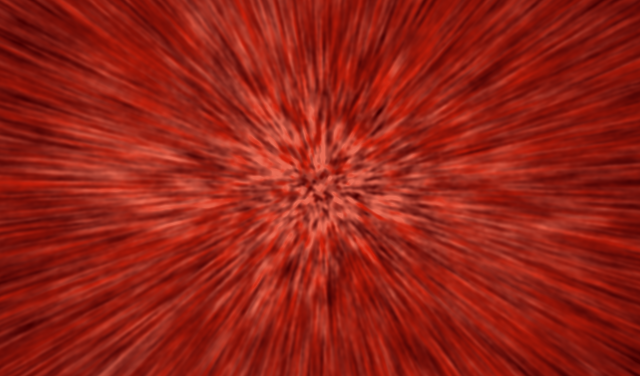
Give the GLSL for this background, as a WebGL 2 fragment shader.

```glsl
#version 300 es
precision highp float;

uniform vec2 u_resolution;
out vec4 outColor;

const int SAMPLES = 48;
const float ZOOM = 0.22;      // streak length as a share of the radius
const float FINE = 98.0;      // grains per canvas height
const float COARSE = 24.0;    // blotches per canvas height

const vec3 DARK = vec3(0.34, 0.025, 0.02);
const vec3 RED = vec3(0.76, 0.115, 0.04);
const vec3 PINK = vec3(0.86, 0.38, 0.30);

// Integer hash giving two independent values per cell
vec2 hash2(ivec2 cell) {
    uvec2 v = uvec2(cell + 4096) * 1664525u + 1013904223u;
    v.x += v.y * 1664525u;
    v.y += v.x * 1664525u;
    v ^= v >> 16u;
    v.x += v.y * 1664525u;
    v.y += v.x * 1664525u;
    v ^= v >> 16u;
    return vec2(v & 65535u) / 65535.0;
}

// Two-channel value noise
vec2 noise2(vec2 p) {
    ivec2 cell = ivec2(floor(p));
    vec2 f = fract(p);
    f = f * f * (3.0 - 2.0 * f);
    vec2 low = mix(hash2(cell), hash2(cell + ivec2(1, 0)), f.x);
    vec2 high = mix(hash2(cell + ivec2(0, 1)), hash2(cell + ivec2(1, 1)), f.x);
    return mix(low, high, f.y);
}

vec2 rotate(vec2 p, float angle) {
    float c = cos(angle), s = sin(angle);
    return vec2(c * p.x - s * p.y, s * p.x + c * p.y);
}

// Noise averaged along the ray from the centre, centred on zero
vec2 zoomBlur(vec2 p, float frequency, vec2 offset) {
    vec2 sum = vec2(0.0);
    for (int i = 0; i < SAMPLES; i++) {
        float t = (float(i) + 0.5) / float(SAMPLES) - 0.5;
        sum += noise2(p * (1.0 + ZOOM * t) * frequency + offset) - 0.5;
    }
    // Restore most of the contrast that averaging removes
    float cells = length(p) * ZOOM * frequency;
    return sum / float(SAMPLES) * sqrt(1.0 + 0.6 * cells);
}

float glow(vec2 p, vec2 centre, vec2 size) {
    vec2 d = (p - centre) / size;
    return exp(-dot(d, d));
}

void main() {
    vec2 p = (gl_FragCoord.xy - 0.5 * u_resolution) / u_resolution.y;
    p -= vec2(0.003, 0.002);
    float radius = length(p);

    // Radial grain: x drives brightness, y drives paleness
    vec2 grain = zoomBlur(rotate(p, 0.55), FINE, vec2(37.3, 81.7));
    vec2 blotch = zoomBlur(rotate(p, 1.1), COARSE, vec2(11.6, 5.2));

    // Broad light and shade
    float core = glow(p, vec2(0.0), vec2(0.23, 0.21));
    float haze = glow(p, vec2(-0.5, 0.05), vec2(0.3, 0.16))
               + glow(p, vec2(0.52, -0.13), vec2(0.28, 0.15))
               + 0.6 * glow(p, vec2(-0.2, 0.4), vec2(0.14, 0.2))
               + 0.5 * glow(p, vec2(-0.55, -0.46), vec2(0.16, 0.1));
    float gloom = glow(p, vec2(0.12, -0.2), vec2(0.07, 0.09))
                + glow(p, vec2(0.08, 0.22), vec2(0.05, 0.09))
                + glow(p, vec2(0.26, 0.42), vec2(0.14, 0.14))
                + 0.7 * glow(p, vec2(0.24, -0.38), vec2(0.16, 0.14));
    float shade = smoothstep(0.42, 1.0, radius);
    float contrast = mix(1.0, 0.64, smoothstep(0.05, 0.5, radius));

    float tone = 0.59 + 0.22 * core + 0.12 * haze - 0.11 * gloom - 0.27 * shade
               + contrast * (1.12 * grain.x + 0.46 * blotch.x);
    float pale = 0.27 + 0.58 * core + 0.32 * haze - 0.15 * gloom - 0.06 * shade
               + contrast * (1.25 * grain.y + 0.75 * blotch.y);

    vec3 bright = mix(RED, PINK, smoothstep(-0.15, 1.1, pale));
    vec3 color = mix(DARK, bright, clamp(tone, -0.15, 1.1));
    outColor = vec4(clamp(color, 0.0, 1.0), 1.0);
}
```
